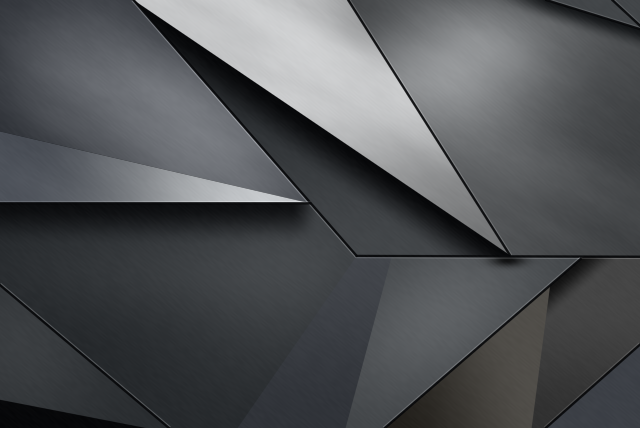
A Shadertoy shader for this background:

```glsl
const vec2 TOP = vec2(0.313, 1.0);
const vec2 ELBOW = vec2(0.836, 0.402);
const vec2 BLADE_ROOT = vec2(0.0, 0.693);
const vec2 BLADE_TIP = vec2(0.727, 0.525);
const vec2 SHARD_TOP = vec2(0.816, 1.0);
const vec2 SHARD_TIP = vec2(1.195, 0.404);
const vec2 WEDGE_TIP = vec2(1.361, 0.395);
const vec2 WEDGE_END = vec2(0.902, 0.0);
const vec2 CORNER_A = vec2(1.5, 0.195);
const vec2 CORNER_B = vec2(1.279, 0.0);
const vec2 FOOT_A = vec2(0.396, 0.0);
const vec2 FOOT_B = vec2(0.0, 0.334);
const vec2 FLAP_A = vec2(1.28, 1.0);
const vec2 FLAP_B = vec2(1.5, 0.932);
const vec3 COOL = vec3(-0.011, 0.002, 0.014);
const vec3 BLUE = vec3(-0.018, 0.0, 0.032);
const vec3 WARM = vec3(0.014, 0.004, -0.014);
const vec3 GAP = vec3(0.025, 0.028, 0.035);
const float SEAM_WIDTH = 0.0028;
const float RIM_WIDTH = 0.0012;
const float CLOUD = 0.10;
const float GRAIN = 0.016;

float hash(vec2 p) { return fract(sin(dot(p, vec2(127.1, 311.7))) * 43758.5453); }

float noise(vec2 p) {
    vec2 i = floor(p), f = fract(p);
    f *= f * (3.0 - 2.0 * f);
    return mix(mix(hash(i), hash(i + vec2(1, 0)), f.x),
               mix(hash(i + vec2(0, 1)), hash(i + 1.0), f.x), f.y);
}

float fbm(vec2 p) {
    float sum = 0.0, amp = 0.5;
    for (int i = 0; i < 4; i++) {
        sum += amp * noise(p);
        p = p * 2.03 + 7.1;
        amp *= 0.5;
    }
    return sum;
}

vec2 turn(vec2 p, float a) { return vec2(cos(a) * p.x + sin(a) * p.y, cos(a) * p.y - sin(a) * p.x); }

// Signed distance to a line, positive to the left of a -> b
float side(vec2 p, vec2 a, vec2 b) { return dot(p - a, normalize(vec2(a.y - b.y, b.x - a.x))); }

float cover(float d) { return smoothstep(-0.7, 0.7, d * iResolution.y); }

float glow(vec2 p, vec2 centre, vec2 radius, float angle) {
    vec2 q = turn(p - centre, angle) / radius;
    return exp(-dot(q, q));
}

// Dark gap with a thin lit rim; the sign of lit picks its side
vec3 seam(vec3 col, vec2 p, vec2 a, vec2 b, float lit) {
    vec2 e = b - a;
    vec2 n = normalize(vec2(-e.y, e.x)) * sign(lit) * (SEAM_WIDTH + RIM_WIDTH);
    vec2 q = p - a - e * clamp(dot(p - a, e) / dot(e, e), 0.0, 1.0);
    col = mix(col, GAP, 0.9 * cover(SEAM_WIDTH - length(q)));
    return col + abs(lit) * cover(RIM_WIDTH - length(q - n));
}

void mainImage(out vec4 fragColor, in vec2 fragCoord) {
    vec2 p = fragCoord / iResolution.xy * vec2(1.5, 1.0);
    float cloud = fbm(turn(p, -0.45) * vec2(3.0, 9.0)) - 0.47;
    float split = side(p, TOP, ELBOW);
    float above = p.y - ELBOW.y;

    // Lower left panel, shaded by the blade
    float v = 0.15 + 0.11 * glow(p, vec2(0.72, 0.39), vec2(0.32, 0.24), 0.6)
            + 0.06 * glow(p, vec2(0.35, 0.38), vec2(0.35, 0.12), 0.0);
    float shadow = smoothstep(0.1, 0.0, BLADE_TIP.y - p.y) * smoothstep(0.75, 0.68, p.x);
    vec3 col = mix(v + COOL, GAP, 0.85 * shadow);

    // Lower fan of panels
    v = 0.20 + 0.07 * smoothstep(0.0, 0.4, p.y);
    col = mix(col, v + BLUE * 0.7, cover(side(p, ELBOW, vec2(0.557, 0.0))));
    v = 0.25 + 0.13 * glow(p, vec2(1.04, 0.27), vec2(0.28, 0.16), 0.6);
    col = mix(col, v + COOL, cover(side(p, vec2(0.918, 0.4), vec2(0.81, 0.0))));
    float wedge = side(p, WEDGE_TIP, WEDGE_END);
    v = 0.12 + 0.18 * smoothstep(0.92, 1.28, p.x + 0.3 * p.y);
    col = mix(col, v + WARM, cover(wedge));
    float rib = side(p, vec2(1.289, 0.33), vec2(1.246, 0.0));
    v = (0.19 + 0.08 * smoothstep(0.0, 0.3, p.y)) * mix(0.25, 1.0, smoothstep(0.0, 0.06, wedge));
    col = mix(col, vec3(v), cover(min(wedge, rib)));
    col = mix(col, 0.25 + BLUE * 0.8, cover(side(p, CORNER_A, CORNER_B)));

    // Lower left foot and its dark strip
    v = 0.17 + 0.07 * glow(p, vec2(0.05, 0.2), vec2(0.2), 0.0);
    col = mix(col, v + COOL, cover(side(p, FOOT_A, FOOT_B)));
    col = mix(col, GAP, cover(side(p, vec2(0.342, 0.0), vec2(0.0, 0.066))));
    col *= 1.0 - 0.8 * glow(p, vec2(1.19, 0.392), vec2(0.04, 0.014), 0.0);

    // Upper left panel and blade
    float blade = side(p, BLADE_ROOT, BLADE_TIP);
    v = 0.17 + 0.32 * glow(p, vec2(0.46, 0.69), vec2(0.36, 0.2), -0.55)
      + 0.09 * glow(p, vec2(0.15, 0.85), vec2(0.16), 0.0) + CLOUD * cloud;
    col = mix(col, v + BLUE * 0.7, cover(min(blade, -split)));
    v = 0.31 + 0.48 * smoothstep(0.05, 0.66, p.x) + CLOUD * cloud;
    col = mix(col, v + mix(BLUE, COOL, smoothstep(0.0, 0.5, p.x)),
              cover(min(min(-blade, p.y - BLADE_TIP.y), -split)));

    // Recess beneath the bright shard
    float lower = side(p, TOP, SHARD_TIP);
    v = 0.18 + 0.09 * smoothstep(0.8, 0.42, p.y);
    col = mix(col, mix(GAP, v + COOL, smoothstep(0.0, 0.1, -lower)), cover(min(split, above)));

    // Right panel with the flap shadow
    float right = side(p, SHARD_TOP, SHARD_TIP);
    float flap = side(p, FLAP_A, FLAP_B);
    v = 0.25 + 0.29 * glow(p, vec2(1.06, 0.86), vec2(0.3, 0.15), 0.35)
      + 0.13 * glow(p, vec2(1.13, 0.62), vec2(0.24, 0.22), 0.0) + CLOUD * cloud;
    v *= 1.0 - 0.75 * smoothstep(0.05, 0.0, -flap) * smoothstep(1.1, 1.3, p.x);
    col = mix(col, v + COOL * 0.7, cover(min(right, above)));
    col = mix(col, 0.27 + COOL, cover(flap));

    // Bright shard
    v = mix(0.42, 0.79, smoothstep(0.38, 0.8, p.y)) + 1.6 * CLOUD * cloud
      - 0.15 * glow(p, vec2(0.86, 0.98), vec2(0.14, 0.1), -1.0);
    col = mix(col, v + COOL * 0.4, cover(min(lower, -right)));

    // Seams
    col = seam(col, p, TOP, ELBOW, -0.2);
    col = seam(col, p, ELBOW, vec2(1.5, 0.4), -0.15);
    col = seam(col, p, SHARD_TOP, SHARD_TIP, 0.12);
    col = seam(col, p, vec2(0.0, BLADE_TIP.y), BLADE_TIP, 0.1);
    col = seam(col, p, FOOT_B, FOOT_A, 0.2);
    col = seam(col, p, WEDGE_TIP, WEDGE_END, -0.15);
    col = seam(col, p, CORNER_A, CORNER_B, -0.12);
    col = seam(col, p, FLAP_A, FLAP_B, 0.1);
    col = seam(col, p, vec2(1.435, 1.0), vec2(1.5, 0.94), 0.1);

    // Brushed grain
    col += GRAIN * (noise(turn(p, -0.7) * vec2(60.0, 320.0)) - 0.5);
    fragColor = vec4(clamp(col, 0.0, 1.0), 1.0);
}
```
